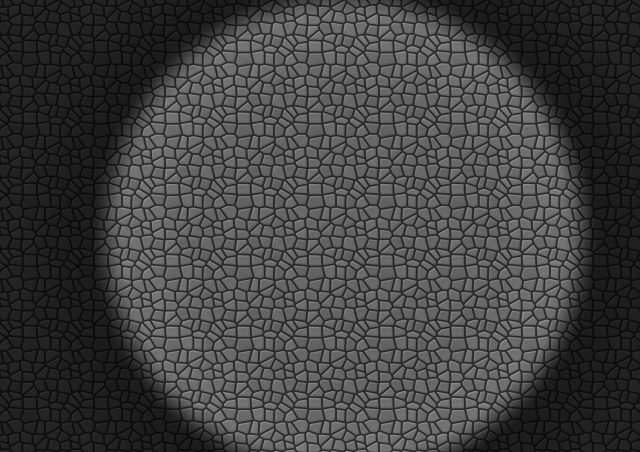
This texture is drawn by a Shadertoy shader. Its source:

```glsl
// Tiled grey cobblestones lit by a large round pool of light in the dark.

const vec2 CELLS = vec2(6.0, 7.0);   // stones across and up one repeating tile
const float TILE = 0.1578;           // tile size in canvas heights

vec2 hash2(vec2 p) {
    return fract(sin(vec2(dot(p, vec2(127.1, 311.7)),
                          dot(p, vec2(269.5, 183.3)))) * 43758.5453);
}

float noise(vec2 p) {
    vec2 i = floor(p), f = fract(p);
    f = f * f * (3.0 - 2.0 * f);
    return mix(mix(hash2(i).x, hash2(i + vec2(1, 0)).x, f.x),
               mix(hash2(i + vec2(0, 1)).x, hash2(i + vec2(1, 1)).x, f.x), f.y);
}

// Stone centre in a cell; wrapping the id makes the pattern repeat.
vec2 stoneCentre(vec2 cell) {
    return 0.06 + 0.88 * hash2(mod(cell, CELLS) + 3.0);
}

float cobbles(vec2 p) {
    vec2 q = p / TILE * CELLS;
    vec2 cell = floor(q), f = q - cell;

    // Nearest stone
    vec2 nearCell = vec2(0.0), toCentre = vec2(9.0);
    for (int y = -1; y <= 1; y++)
    for (int x = -1; x <= 1; x++) {
        vec2 g = vec2(x, y);
        vec2 r = g + stoneCentre(cell + g) - f;
        if (dot(r, r) < dot(toCentre, toCentre)) {
            toCentre = r;
            nearCell = g;
        }
    }

    // Rounded distance to the joints and the direction of the closest one
    float edge = 1.0;
    vec2 facing = vec2(0.0);
    for (int y = -2; y <= 2; y++)
    for (int x = -2; x <= 2; x++) {
        vec2 g = nearCell + vec2(x, y);
        vec2 r = g + stoneCentre(cell + g) - f;
        vec2 across = r - toCentre;
        if (dot(across, across) > 0.0001) {
            vec2 n = normalize(across);
            float d = dot(0.5 * (toCentre + r), n);
            facing += n * exp(-14.0 * d);
            edge = min(edge, d);
        }
    }
    facing = normalize(facing + 0.0001);

    // Flat face with a bevel lit from the upper left
    vec2 id = mod(cell + nearCell, CELLS);
    float lit = dot(facing, normalize(vec2(-0.5, 1.0)));
    float bevel = 1.0 - smoothstep(0.1, 0.26, edge);
    float face = 0.385 + 0.05 * (hash2(id + 17.0).x - 0.5);
    face += 0.025 * (noise(mod(q, CELLS) * vec2(4.0, 6.0)) - 0.5);
    face += bevel * (lit > 0.0 ? 0.13 : 0.06) * lit;
    return mix(0.15, face, smoothstep(0.045, 0.12, edge));
}

// Light level: flat inside, a soft rim, darkest just beyond it
float poolOfLight(vec2 p) {
    float d = length(p - vec2(0.762, 0.478));
    float dark = mix(0.29, 0.36, smoothstep(0.57, 0.75, d));
    float inside = 1.05 + 0.1 * smoothstep(0.3, 0.5, d);
    return mix(inside, dark, smoothstep(0.485, 0.565, d));
}

void mainImage(out vec4 fragColor, in vec2 fragCoord) {
    // Four samples per pixel keep the narrow joints smooth
    float stone = 0.0;
    for (int i = 0; i < 4; i++) {
        vec2 offset = vec2(i & 1, i >> 1) * 0.5 - 0.25;
        stone += 0.25 * cobbles((fragCoord + offset) / iResolution.y);
    }
    float shade = stone * poolOfLight(fragCoord / iResolution.y);
    fragColor = vec4(shade * vec3(1.0, 0.995, 1.0), 1.0);
}
```
